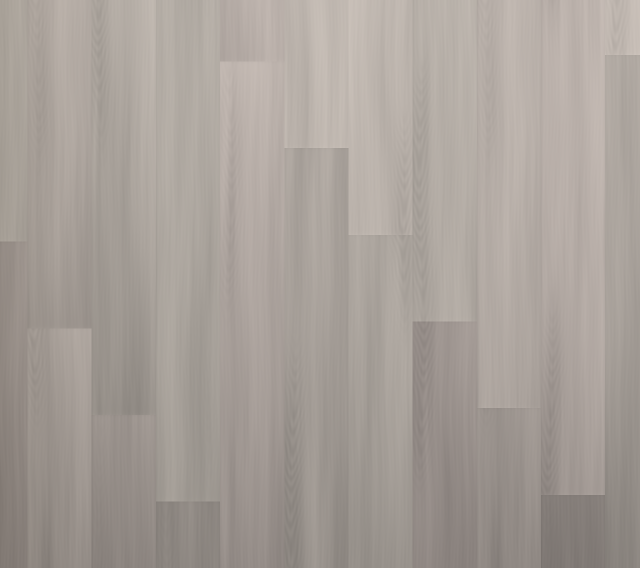
Give the GLSL for this texture, as a Shadertoy shader.

```glsl
// Weathered grey-beige plank floor: ten narrow boards across, end joints stepping
// down from board to board. Grain is layered sines stretched along the boards, with
// nested V figures on some planks, under a broad light that fades downward.

float hash(vec2 p) {
    return fract(sin(dot(p, vec2(41.3, 289.1))) * 4375.54);
}

// Long fibres: u runs across one plank, y along it
float fibres(float u, float y, float seed) {
    float sum = 0.0, amp = 1.0, freq = 4.5;
    for (int k = 0; k < 7; k++) {
        float n = float(k);
        float phase = 6.28 * hash(vec2(seed, n));
        float drift = 0.9 * sin(y * (4.0 + 1.7 * n) + phase * 2.0)
                    + 0.5 * sin(y * (13.0 + 3.1 * n) + phase * 5.0);
        float fade = 0.6 + 0.4 * sin(y * (6.0 + 2.3 * n) + phase * 3.0);
        float bend = 0.8 * sin(freq * 0.37 * u + phase * 4.0);
        sum += amp * fade * sin(freq * u + phase + drift + bend);
        freq *= 1.62;
        amp *= 0.8;
    }
    return sum;
}

// Dark band of nested V rings near one side of a plank
float figure(float u, float y, float seed) {
    float centre = hash(vec2(seed, 11.0)) < 0.65 ? 0.14 : 0.84;
    centre += 0.04 * sin(y * 11.0 + seed);
    float d = u - centre;
    float band = exp(-d * d / 0.025);
    float patches = smoothstep(-0.4, 0.9, sin(y * 7.0 + 20.0 * hash(vec2(seed, 12.0))));
    float wobble = 0.010 * sin(y * 31.0 + seed) + 0.004 * sin(y * 83.0 + u * 9.0);
    float rings = sin(240.0 * (y + 0.42 * sqrt(d * d + 0.0015) + wobble));
    float strength = smoothstep(0.1, 0.7, hash(vec2(seed, 13.0)));
    return strength * band * patches * (0.045 + 0.016 * rings);
}

// p is in canvas widths, with y measured down from the top
vec3 planks(vec2 p) {
    float across = (p.x - 0.043) / 0.1003 + 1.0;
    float column = floor(across);
    float u = across - column;

    // Each board's end joint lies a fixed step below its left neighbour's
    float along = (p.y - 0.3776 - 0.1354 * column) / 0.823;
    float row = floor(along);
    float v = along - row;
    float seed = floor(1.0 + 97.0 * hash(vec2(column + 3.0, row + 7.0)));

    // Overall light
    float tone = 0.748 - 0.185 * pow(max(p.y, 0.0), 1.3);
    tone -= 0.075 * exp(-p.x * 5.0);
    tone -= 0.05 * smoothstep(0.5, 0.9, p.y) * smoothstep(0.45, 0.9, p.x);

    // Plank shade: boards are paler just past a joint on some columns, darker on others
    tone += 0.045 * (hash(vec2(seed, 21.0)) - 0.5);
    float jointShade = column == 4.0 || column == 1.0 || column == 2.0 ? 0.025 : -0.03;
    tone += jointShade * (exp(-v * 4.0) - exp(-(1.0 - v) * 4.0));

    // Grain
    tone += 0.0175 * fibres(u, p.y, seed);
    tone -= figure(u, p.y, seed);
    tone += 0.006 * sin(u * 120.0 + 3.0 * sin(p.y * 19.0 + seed)) * sin(p.y * 43.0 + seed);

    // Side seams: soft groove beside a lit bevel
    float side = min(u, 1.0 - u) * 0.1003;
    float seamDepth = 0.004 + 0.024 * hash(vec2(column, 31.0));
    tone -= seamDepth * exp(-side * side / 0.000005);
    tone += 0.8 * seamDepth * exp(-(1.0 - u) * 14.0);

    // End joints: pale lip above, thin shadow below
    tone += 0.014 * exp(-(1.0 - v) * 0.823 / 0.003);
    tone -= 0.016 * exp(-v * 0.823 / 0.002);

    // Warm grey with a slight tint per plank
    vec3 color = tone * vec3(1.0, 0.955, 0.918);
    color += (hash(vec2(seed, 41.0)) - 0.5) * vec3(0.010, -0.004, 0.004);
    color += exp(-p.x * 9.0) * vec3(0.003, 0.001, -0.008);
    return color;
}

void mainImage(out vec4 fragColor, in vec2 fragCoord) {
    // Four samples per pixel smooth every edge
    vec3 color = vec3(0.0);
    for (int i = 0; i < 4; i++) {
        vec2 offset = vec2(i % 2, i / 2) * 0.5 - 0.25;
        vec2 p = (fragCoord + offset) / iResolution.x;
        p.y = iResolution.y / iResolution.x - p.y;
        color += 0.25 * planks(p);
    }
    fragColor = vec4(color, 1.0);
}
```
